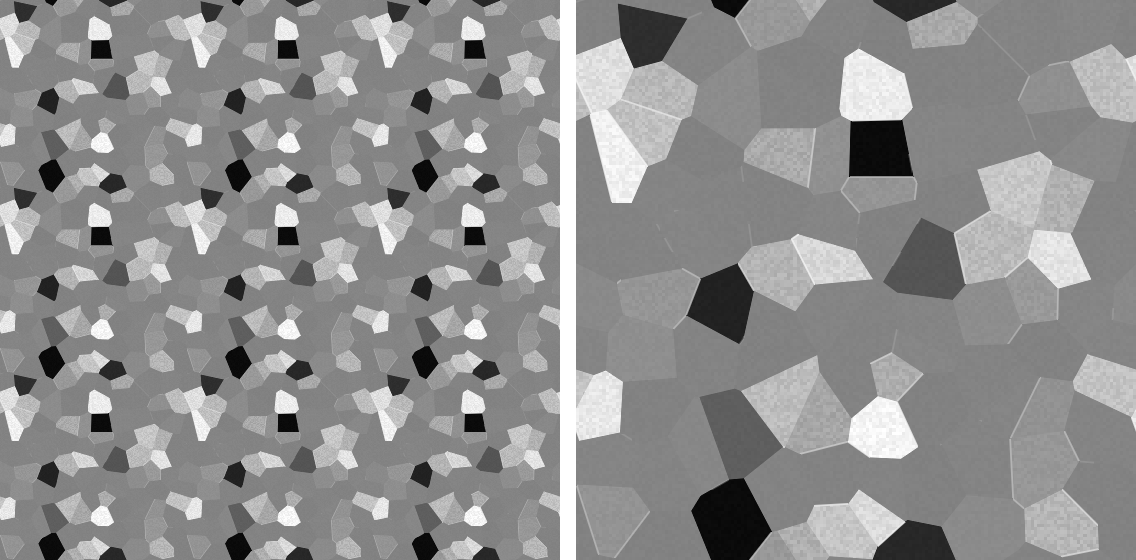
Left, the full canvas; right, a detail of the centre.
Reproduce this pattern procedurally as a Shadertoy shader.

```glsl
// Grey stone-chip mosaic: a wrapped Voronoi diagram of 10 x 10 chips, repeated 3 x 3.
// Chips are sorted by hash inside blocks of 5 x 2, which scatters every tone evenly;
// a few pale broken seams and a fine speckle are added on top.

const float CHIPS = 10.0;
const float REPEATS = 3.0;

float hash(vec2 p) {
    return fract(sin(dot(p, vec2(127.1, 311.7))) * 43758.5453);
}

// Seed point of a chip, jittered inside its cell and wrapped per repeat
vec2 seed(vec2 cell) {
    vec2 id = mod(cell, CHIPS);
    return cell + vec2(hash(id + 3.7), hash(id + 41.3));
}

// Unique rank 0..99: place inside the block gives the tens, the block the units
float chipRank(vec2 cell) {
    vec2 id = mod(cell, CHIPS);
    vec2 block = floor((id + 0.5) / vec2(5.0, 2.0));
    float own = hash(id + 29.3);
    float place = 0.0;
    for (float y = 0.0; y < 2.0; y++)
    for (float x = 0.0; x < 5.0; x++)
        if (hash(block * vec2(5.0, 2.0) + vec2(x, y) + 29.3) < own) place++;
    return 10.0 * place + mod(3.0 * (block.x + 2.0 * block.y), 10.0);
}

float chipTone(float rank) {
    if (rank < 1.5) return 0.04;                                   // black
    if (rank < 4.5) return 0.13 + 0.025 * (rank - 2.0);            // charcoal
    if (rank < 6.5) return 0.33 + 0.04 * (rank - 5.0);             // dark grey
    if (rank < 58.5) return 0.506 + 0.016 * fract(rank * 0.618);   // ground
    if (rank < 75.5) return mix(0.525, 0.6, (rank - 59.0) / 16.0); // soft grey
    if (rank < 91.5) return mix(0.65, 0.78, (rank - 76.0) / 15.0); // light grey
    return mix(0.84, 0.96, (rank - 92.0) / 7.0);                   // near white
}

void mainImage(out vec4 fragColor, in vec2 fragCoord) {
    vec2 uv = fragCoord / iResolution.xy * REPEATS;
    vec2 p = uv * CHIPS;
    vec2 base = floor(p);
    float pixel = REPEATS * CHIPS / iResolution.y;

    // Nearest chip
    vec2 nearCell = base, toNear = vec2(0.0);
    float nearest = 1e3;
    for (int y = -2; y <= 2; y++)
    for (int x = -2; x <= 2; x++) {
        vec2 cell = base + vec2(x, y);
        vec2 d = seed(cell) - p;
        if (dot(d, d) < nearest) {
            nearest = dot(d, d);
            nearCell = cell;
            toNear = d;
        }
    }

    // Closest border, and the chip on its far side
    vec2 farCell = nearCell;
    float border = 1e3;
    for (int y = -2; y <= 2; y++)
    for (int x = -2; x <= 2; x++) {
        vec2 cell = base + vec2(x, y);
        if (cell == nearCell) continue;
        vec2 d = seed(cell) - p;
        float dist = dot(0.5 * (d + toNear), normalize(d - toNear));
        if (dist < border) {
            border = dist;
            farCell = cell;
        }
    }

    // Flat tones with a smoothed border
    float rankA = chipRank(nearCell), rankB = chipRank(farCell);
    float toneA = chipTone(rankA), toneB = chipTone(rankB);
    float tone = mix(toneB, toneA, clamp(0.5 + border / (0.8 * pixel), 0.5, 1.0));

    // Speckle, strongest on the pale chips
    float speck = hash(mod(floor(uv * 170.0), 170.0) + 7.1) - 0.5;
    tone += speck * mix(0.018, 0.085, smoothstep(0.53, 0.68, tone));

    // Pale seams on a few borders, broken into dashes between ground chips
    float brightest = max(toneA, toneB);
    float chosen = step(0.72, hash(vec2(rankA + rankB, rankA * rankB)));
    float dashes = step(0.6, hash(mod(floor(p * 4.0), CHIPS * 4.0)));
    float strength = chosen * mix(0.4 * dashes, 0.85, step(0.55, brightest));
    float seam = clamp(0.5 + (0.016 - border) / pixel, 0.0, 1.0);
    tone = mix(tone, min(brightest + 0.14, 0.95), seam * strength);

    fragColor = vec4(vec3(tone), 1.0);
}
```
